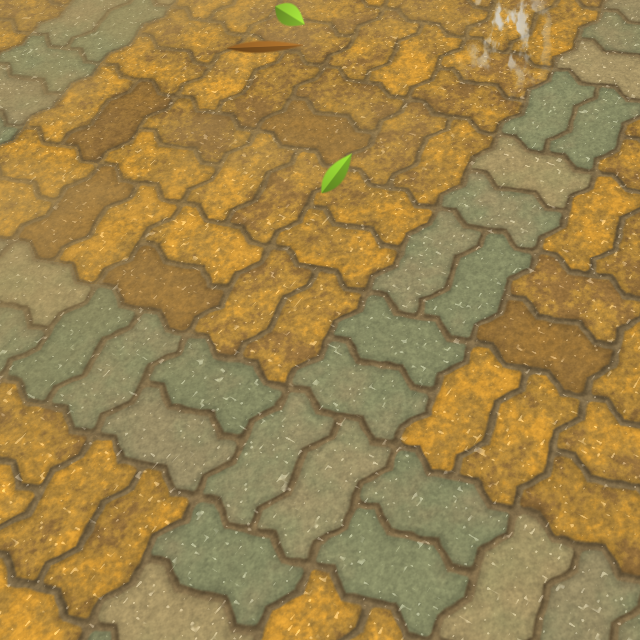
Reproduce this texture procedurally as a WebGL 1 fragment shader.

```glsl
precision highp float;
uniform vec2 u_resolution;

#define JOINT 0.030
#define ZIGZAG 0.052
#define CORNER 0.035
#define BAND_COLUMNS 5.0
#define BAND_ROWS 7.0
#define GRAIN 0.20
#define WATER 0.42

const vec3 GREY = vec3(0.60, 0.55, 0.40);
const vec3 MOSS = vec3(0.53, 0.54, 0.39);
const vec3 BROWN = vec3(0.58, 0.44, 0.24);
const vec3 OCHRE = vec3(0.69, 0.53, 0.24);
const vec3 AMBER = vec3(0.84, 0.61, 0.22);
const vec3 SEDIMENT = vec3(0.53, 0.45, 0.31);
const vec3 SHADOW = vec3(0.36, 0.30, 0.20);
const vec3 HAZE = vec3(0.69, 0.58, 0.37);

float hash(vec2 p) {
  vec3 q = fract(vec3(p.xyx) * 0.1031);
  q += dot(q, q.yzx + 33.33);
  return fract((q.x + q.y) * q.z);
}

float noise(vec2 p) {
  vec2 i = floor(p), f = fract(p);
  f = f * f * (3.0 - 2.0 * f);
  return mix(mix(hash(i), hash(i + vec2(1, 0)), f.x),
             mix(hash(i + vec2(0, 1)), hash(i + vec2(1, 1)), f.x), f.y);
}

float fbm(vec2 p) {
  float sum = 0.0, amp = 0.5;
  for (int k = 0; k < 4; k++) {
    sum += amp * noise(p);
    p = mat2(1.6, 1.2, -1.2, 1.6) * p + 7.3;
    amp *= 0.5;
  }
  return sum / 0.9375;
}

// Canvas to ground plane: inverse perspective by Cramer's rule
vec2 groundPlane(vec2 uv) {
  vec2 p = vec2(uv.x, 1.0 - uv.y);
  vec2 a = vec2(0.142, 0.060) + 0.045 * p;
  vec2 b = vec2(0.164, -0.117) - 0.070 * p;
  vec2 r = p - vec2(0.449, 0.605);
  return vec2(r.x * b.y - b.x * r.y, a.x * r.y - r.x * a.y) / (a.x * b.y - b.x * a.y);
}

// Two skewed teeth along each paver edge
float zigzag(float s) {
  float f = fract(2.0 * s);
  return min(f / 0.3, max((0.48 - f) / 0.18, (f - 1.0) / 0.34));
}

// Signed distance to a paver; also gives its cell and which half it is
float paver(vec2 g, out vec2 cell, out float halfId) {
  cell = floor(g);
  vec2 f = g - cell;
  if (mod(cell.x + cell.y, 2.0) < 0.5) f = f.yx;
  halfId = step(0.5, f.x);
  vec2 d = abs(vec2(fract(2.0 * f.x) * 0.5 - 0.25, f.y - 0.5)) - vec2(0.25, 0.5) + JOINT + CORNER;
  return length(max(d, 0.0)) + min(max(d.x, d.y), 0.0) - CORNER;
}

// Pointed leaf with a lighter half and a midrib
vec3 addLeaf(vec3 col, vec2 p, float angle, vec2 size, vec3 tint) {
  float c = cos(angle), s = sin(angle);
  p = vec2(c * p.x + s * p.y, c * p.y - s * p.x) / size;
  float edge = (1.0 - p.x * p.x) * (1.0 - 0.25 * p.x) - abs(p.y);
  float soft = 1.5 / (u_resolution.y * size.y);
  float shade = mix(0.82, 1.12, smoothstep(-0.1, 0.1, p.y)) + 0.12 * p.x;
  float inside = smoothstep(-soft, soft, edge) * step(abs(p.x), 1.0);
  return mix(col, tint * shade, inside);
}

void main() {
  vec2 uv = gl_FragCoord.xy / u_resolution;
  vec2 ground = groundPlane(uv);
  float depth = 1.0 - 0.045 * ground.x + 0.07 * ground.y;
  float soft = 5.0 * depth / u_resolution.y + 0.006;

  // Interlocking outline, slightly chipped
  vec2 g = ground + ZIGZAG * vec2(zigzag(ground.y), -zigzag(ground.x));
  g += 0.022 * (vec2(noise(ground * 13.0), noise(ground * 13.0 + 40.0)) - 0.5);
  vec2 cell;
  float halfId;
  float d = paver(g, cell, halfId);
  float rnd = hash(cell * 2.0 + vec2(halfId, 17.0 + halfId));
  float rnd2 = hash(cell + vec2(31.0 + 5.0 * halfId, 9.0));

  // Weathered paver colours: grey bands around amber fields
  float blotch = fbm(ground * 5.0 + rnd * 20.0);
  float fine = fbm(ground * 24.0);
  float band = max(step(mod(cell.x, BAND_COLUMNS), 0.5), step(mod(cell.y + 1.0, BAND_ROWS), 0.5));
  vec3 grey = mix(GREY, MOSS, smoothstep(0.3, 0.8, 0.5 * rnd + 0.6 * blotch));
  grey = mix(grey, HAZE, 0.6 * smoothstep(0.75, 1.0, rnd2));
  float rust = blotch * 0.8 + fine * 0.55 + 0.35 * (rnd - 0.5) - 0.15;
  vec3 amber = mix(mix(BROWN, OCHRE, smoothstep(0.2, 0.5, rust)), AMBER, smoothstep(0.45, 0.85, rust));
  amber = mix(amber, BROWN * 0.9, 0.75 * step(0.91, rnd2));
  vec3 col = mix(amber, grey, band);
  col *= 1.0 + 0.07 * (rnd2 - 0.5) - 0.12 * smoothstep(-0.07, 0.0, d);

  // Joints with sediment and a shaded side
  vec2 otherCell;
  float otherHalf;
  float lit = paver(g + vec2(-0.018, 0.022), otherCell, otherHalf);
  vec3 joint = mix(SHADOW, SEDIMENT, smoothstep(-0.01, 0.025, lit) * 0.7 + 0.3 * fine);
  float film = smoothstep(0.25, 1.05, uv.y - 0.55 * uv.x + 0.2);
  col = mix(col, joint, smoothstep(-soft, soft, d) * (1.0 - 0.35 * film));

  // Grit and pale specks
  float grit = noise(ground * 46.0) * 0.6 + noise(ground * 83.0) * 0.4;
  col *= 1.0 + GRAIN * (grit - 0.5) + 0.16 * (fine - 0.5);
  col += 0.20 * smoothstep(0.84, 0.97, noise(ground * 33.0 + 11.0));

  // Muddy water film and broken sky glints
  float ripple = fbm(uv * vec2(5.0, 9.0) + 3.0);
  col = mix(col, HAZE, WATER * film * smoothstep(0.25, 0.7, ripple));
  float glint = smoothstep(0.10, 0.0, length((uv - vec2(0.79, 0.96)) * vec2(1.0, 0.7)));
  col = mix(col, vec3(0.83, 0.81, 0.76), glint * smoothstep(0.52, 0.7, fbm(uv * vec2(55.0, 32.0))));

  // Fallen leaves
  col = addLeaf(col, uv - vec2(0.414, 0.927), 0.04, vec2(0.060, 0.009), vec3(0.58, 0.38, 0.15));
  col = addLeaf(col, uv - vec2(0.453, 0.976), -0.55, vec2(0.027, 0.017), vec3(0.55, 0.75, 0.20));
  col = addLeaf(col, uv - vec2(0.526, 0.729), 0.92, vec2(0.039, 0.014), vec3(0.52, 0.73, 0.18));
  gl_FragColor = vec4(col, 1.0);
}
```
